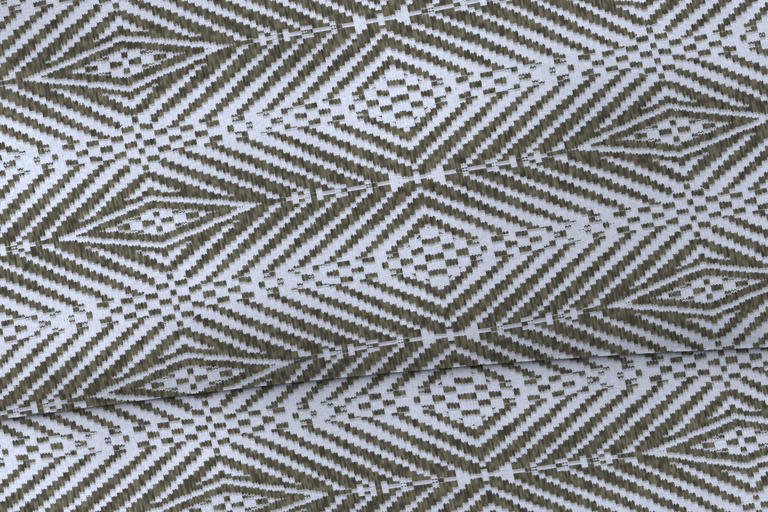
Reproduce this pattern procedurally as a Shadertoy shader.

```glsl
// Woven olive and pale blue cloth with stepped diamonds, feathered spines and one soft fold.
#define ORIGIN vec2(0.781, 0.811)    // centre of one diamond, in canvas heights
#define AXIS_U vec2(0.502, 0.088)    // half a repeat across
#define AXIS_V vec2(-0.066, 0.309)   // one repeat upward
#define HALF_REPEAT vec2(42.0, 20.0) // half repeat, in weave steps
#define STRIPE 5.0                   // stripe spacing, in weave steps
#define STRIPE_DARK 1.45             // dark width on the diamond axis
#define STRIPE_SWELL 2.2             // extra dark width at the spine
#define PALE vec3(0.86, 0.89, 0.965)
#define OLIVE vec3(0.365, 0.353, 0.305)
#define SAMPLES 4

float hash(vec2 p) {
    p = fract(p * vec2(0.1031, 0.1130));
    p += dot(p, p.yx + 33.33);
    return fract((p.x + p.y) * p.x * 91.7);
}

float noise(vec2 p) {
    vec2 i = floor(p), f = fract(p);
    f = f * f * (3.0 - 2.0 * f);
    return mix(mix(hash(i), hash(i + vec2(1, 0)), f.x),
               mix(hash(i + vec2(0, 1)), hash(i + vec2(1, 1)), f.x), f.y);
}

// Height above the fold line
float foldHeight(vec2 p) {
    return p.y - (0.180 + 0.147 * p.x - 0.035 * p.x * p.x);
}

// Canvas position to weave steps; the cloth slips and turns a little below the fold
vec2 weaveCoord(vec2 p) {
    if (foldHeight(p) < 0.0) p.y += 0.05 * (p.x - 0.92) - 0.035;
    p += 0.012 * (vec2(noise(p * 4.0), noise(p * 4.0 + 19.0)) - 0.5);
    p -= ORIGIN;
    float area = AXIS_U.x * AXIS_V.y - AXIS_U.y * AXIS_V.x;
    vec2 ab = vec2(p.x * AXIS_V.y - p.y * AXIS_V.x,
                   AXIS_U.x * p.y - AXIS_U.y * p.x) / area;
    return ab * HALF_REPEAT * vec2(1.0, 2.0);
}

// 1 where the olive yarn floats on the face
float oliveFloat(vec2 w) {
    vec2 q = abs(mod(w + HALF_REPEAT, 2.0 * HALF_REPEAT) - HALF_REPEAT);
    float column = floor(q.x + 0.5);
    float thread = floor(w.x + 0.5);
    float y = q.y + 0.14 * cos(12.566 * w.x) + 0.4 * (hash(vec2(thread, floor(w.y / 3.0))) - 0.5);
    vec2 far = HALF_REPEAT - q;

    // Stepped stripes, widest near the spine
    float width = STRIPE_DARK + STRIPE_SWELL * smoothstep(0.0, 1.0, q.y / HALF_REPEAT.y);
    float phase = abs(mod(column + y - 4.5 + 0.5 * STRIPE, STRIPE) - 0.5 * STRIPE);
    float stripe = step(phase, 0.5 * width);

    // Sparse three-thread dots at the diamond centres, the crossings and along the axis
    float dots = step(0.36, cos(1.5708 * (column - 0.5)) * cos(1.5708 * y));
    if (min(q.x + q.y, far.x + q.y) < 7.5) return dots;
    if (q.y < 2.6) return dots * step(0.7, phase);

    // Flat nested lozenges around a dotted core where two spines meet
    float lozenge = (HALF_REPEAT.x - column) * 0.4 + HALF_REPEAT.y - y;
    if (lozenge < 3.2) return dots;
    if (lozenge < 8.0) return step(mod(lozenge - 0.4, 3.2), 1.8);

    // Pale slit at the narrow crossings, broken ticks along the rest of the spine
    if (far.y < 0.5) return column < 7.0 ? 0.0 : 1.0 - stripe;
    if (far.y < 1.5) return stripe * step(0.5, mod(column, 4.0));
    return stripe;
}

vec3 clothColor(vec2 p) {
    vec2 w = weaveCoord(p);
    float olive = oliveFloat(w);

    // Olive strands run along the columns, pale yarn has a fine ribbed grain
    float strand = 0.5 + 0.5 * cos(12.566 * w.x);
    float fiber = noise(w * vec2(3.0, 0.8));
    float rib = (0.5 + 0.5 * cos(12.566 * w.y)) * strand;
    vec3 dark = OLIVE * (0.56 + 0.20 * strand + 0.68 * fiber);
    vec3 light = PALE * (0.89 + 0.09 * rib + 0.08 * noise(w * 2.3));

    // Pale yarn is shaded where it dips beside a raised float
    float edge = oliveFloat(w + vec2(0.0, 0.6));
    light *= 1.0 - 0.17 * edge;
    return mix(light, dark, olive);
}

// Broad ripples and the fold shadow
float clothShade(vec2 p) {
    float h = foldHeight(p);
    float shade = 0.88 + 0.20 * noise(p * vec2(1.6, 3.5) + 7.0);
    shade += 0.08 * (noise(p * vec2(5.0, 9.0) + 3.0) - 0.5);
    shade *= 1.0 - 0.14 * smoothstep(0.55, 1.05, p.y) * smoothstep(1.0, 0.0, p.x);
    if (h > 0.0) {
        shade *= 1.0 - 0.20 * exp(-h * 18.0);
        shade += 0.12 * exp(-h * h * 30000.0);
    } else {
        shade *= 1.0 - 0.55 * exp(h * 170.0) - 0.16 * exp(h * 25.0);
    }
    return shade;
}

void mainImage(out vec4 fragColor, in vec2 fragCoord) {
    vec3 sum = vec3(0.0);
    for (int j = 0; j < SAMPLES; j++) {
        for (int i = 0; i < SAMPLES; i++) {
            vec2 offset = (vec2(i, j) + 0.5) / float(SAMPLES) - 0.5;
            vec2 p = (fragCoord + offset * 1.3) / iResolution.y;
            sum += clothColor(p) * clothShade(p);
        }
    }
    fragColor = vec4(sum / float(SAMPLES * SAMPLES), 1.0);
}
```
